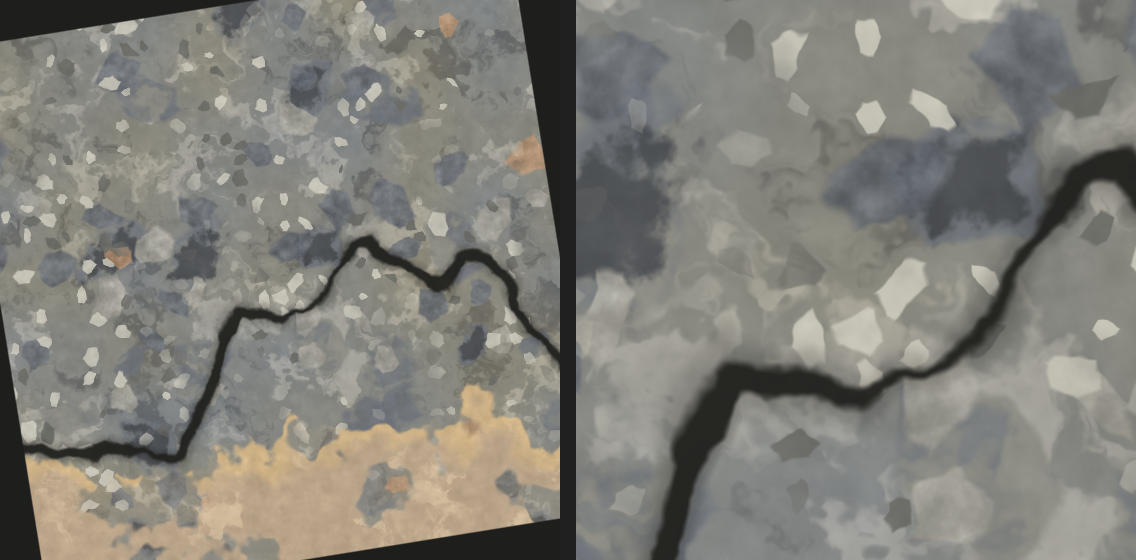
Left: the whole. Right: its middle third, enlarged.
A WebGL 2 fragment shader for this texture:

```glsl
#version 300 es
precision highp float;
// Cracked grey concrete with angular pebbles and a tan sandy edge, on a tilted slab.
#define TILT 0.16
#define GRAIN_SCALE 15.0
#define CRACK_WIDTH 0.009
#define SAND_LEVEL 0.215
#define EDGE_WARP 0.022
#define MID_GREY vec3(0.53, 0.53, 0.50)
#define PALE_GREY vec3(0.65, 0.64, 0.60)
#define DARK_GREY vec3(0.42, 0.42, 0.40)
#define SAND vec3(0.74, 0.65, 0.54)
#define PALE_SAND vec3(0.86, 0.77, 0.64)
#define SHADOW vec3(0.13, 0.13, 0.12)
#define SLATE vec3(0.43, 0.45, 0.48)

uniform vec2 u_resolution;
out vec4 fragColor;

float hash(vec2 p) {
  return fract(sin(dot(p, vec2(127.1, 311.7))) * 43758.5453);
}

float noise(vec2 p) {
  vec2 cell = floor(p), f = fract(p);
  f = f * f * (3.0 - 2.0 * f);
  float low = mix(hash(cell), hash(cell + vec2(1, 0)), f.x);
  float high = mix(hash(cell + vec2(0, 1)), hash(cell + vec2(1, 1)), f.x);
  return mix(low, high, f.y);
}

float fbm(vec2 p) {
  float sum = 0.0, amp = 0.5;
  for (int i = 0; i < 4; i++) {
    sum += amp * noise(p);
    p = mat2(1.6, 1.2, -1.2, 1.6) * p + 7.3;
    amp *= 0.55;
  }
  return sum / 1.01;
}

// Scattered irregular polygons: x = coverage, y = depth (1 at the rim), z = random kind
vec3 pebbles(vec2 p, float cells, float density, float seed) {
  vec2 q = p * cells, home = floor(q);
  vec3 best = vec3(0.0, 1.0, 0.0);
  for (int j = -1; j <= 1; j++)
  for (int i = -1; i <= 1; i++) {
    vec2 cell = home + vec2(i, j), key = cell + seed;
    if (hash(key + 5.7) > density) continue;
    vec2 local = q - cell - 0.2 - 0.6 * vec2(hash(key), hash(key + 1.3));
    float size = hash(key + 2.9), angle = 6.2832 * hash(key + 3.1);
    local = mat2(cos(angle), sin(angle), -sin(angle), cos(angle)) * local;
    local.y *= 1.0 + 0.7 * hash(key + 8.2);
    float radius = mix(0.22, 0.5, size), depth = 0.0;
    for (int k = 0; k < 6; k++) {
      float side = float(k), turn = 1.0472 * side + 0.6 * hash(key + side);
      float reach = radius * (0.7 + 0.5 * hash(key + side * 2.3 + 11.0));
      depth = max(depth, dot(local, vec2(cos(turn), sin(turn))) / reach);
    }
    float cover = 1.0 - smoothstep(0.88, 1.1, depth);
    if (cover > best.x) best = vec3(cover, depth, hash(key + 4.6));
  }
  return best;
}

// Height of the crack: a rising staircase that drops at the right
float crackLine(float x) {
  float y = 0.195 + 0.24 * smoothstep(0.32, 0.43, x) + 0.13 * smoothstep(0.54, 0.65, x);
  y += 0.05 * smoothstep(0.79, 0.84, x) - 0.065 * smoothstep(0.65, 0.78, x);
  return y - 0.2 * smoothstep(0.84, 1.02, x) + 0.022 * (noise(vec2(x * 32.0, 3.0)) - 0.5);
}

void main() {
  vec2 uv = gl_FragCoord.xy / u_resolution;
  float pixel = 1.0 / u_resolution.y;
  vec2 warp = vec2(fbm(uv * 24.0), fbm(uv * 24.0 + 40.0)) - 0.5;
  vec2 p = uv + EDGE_WARP * warp;

  // Mottled cement
  float grain = fbm(uv * GRAIN_SCALE + 2.0 * warp);
  float fine = fbm(uv * 55.0 + 9.0);
  vec3 color = mix(DARK_GREY, MID_GREY, smoothstep(0.24, 0.42, grain));
  color = mix(color, PALE_GREY, smoothstep(0.57, 0.74, grain));
  color += (noise(uv * 8.0 + 20.0) - 0.5) * vec3(0.05, 0.02, -0.05);

  // Large slate stones, some with dark broken cores
  vec3 stone = pebbles(p, 6.5, 0.5, 17.0);
  vec3 slate = mix(SLATE, MID_GREY, smoothstep(0.4, 0.7, grain));
  float core = (1.0 - smoothstep(0.5, 0.85, stone.y + 0.9 * (fine - 0.5))) * step(0.6, stone.z);
  color = mix(color, mix(slate, SLATE * 0.64, core), stone.x * 0.85);

  // Medium pebbles: slate, pale or rusty
  stone = pebbles(p, 12.0, 0.36, 61.0);
  vec3 tint = stone.z < 0.45 ? SLATE * 0.95 : (stone.z < 0.9 ? PALE_GREY : vec3(0.73, 0.58, 0.45));
  color = mix(color, tint + 0.22 * (fine - 0.5), stone.x * 0.8);

  // Small chips, gathered in bright clusters
  stone = pebbles(p, 29.0, 0.32, 113.0);
  float cluster = smoothstep(0.42, 0.68, noise(uv * 7.0 + 51.0));
  tint = stone.z < 0.4 ? DARK_GREY : vec3(0.79, 0.78, 0.73);
  color = mix(color, tint, stone.x * mix(0.25, 0.9, cluster));

  // Ragged sand with a brighter upper rim and bare grey gaps
  float ragged = 0.26 * (fbm(uv * vec2(7.0, 5.0) + 3.0) - 0.5) + 0.05 * warp.x;
  float sandDepth = SAND_LEVEL + 0.04 * uv.x + ragged - uv.y;
  float sand = smoothstep(-0.006, 0.008, sandDepth);
  sand *= 1.0 - 0.85 * smoothstep(0.60, 0.66, fbm(uv * 9.0 + 70.0));
  float rim = 1.0 - smoothstep(0.01, 0.06, sandDepth);
  vec3 sandColor = mix(SAND, PALE_SAND, smoothstep(0.58, 0.75, grain) * 0.7);
  sandColor = mix(sandColor, vec3(0.87, 0.74, 0.52), rim * 0.65);
  color = mix(color, sandColor, sand * 0.95);
  color *= 1.0 + 0.16 * (fine - 0.5);

  // Crack with a soft shaded lip
  float slope = (crackLine(p.x + 0.004) - crackLine(p.x - 0.004)) / 0.008;
  float gap = abs(p.y - crackLine(p.x)) / sqrt(1.0 + slope * slope);
  float width = CRACK_WIDTH * mix(0.35, 1.25, noise(vec2(uv.x * 15.0, 8.0)));
  color *= 1.0 - 0.2 * (1.0 - smoothstep(width, width + 0.018, gap));
  float crack = 1.0 - smoothstep(width - 0.003, width + 0.003 + pixel, gap);
  color = mix(color, SHADOW, crack * 0.95);

  // Tilted slab outline over a dark ground
  vec2 slab = mat2(cos(TILT), -sin(TILT), sin(TILT), cos(TILT)) * (uv - 0.5);
  float outside = max(abs(slab.x), abs(slab.y)) - 0.5;
  color = mix(color, SHADOW * 0.9, smoothstep(-pixel, pixel, outside));
  fragColor = vec4(clamp(color, 0.0, 1.0), 1.0);
}
```
